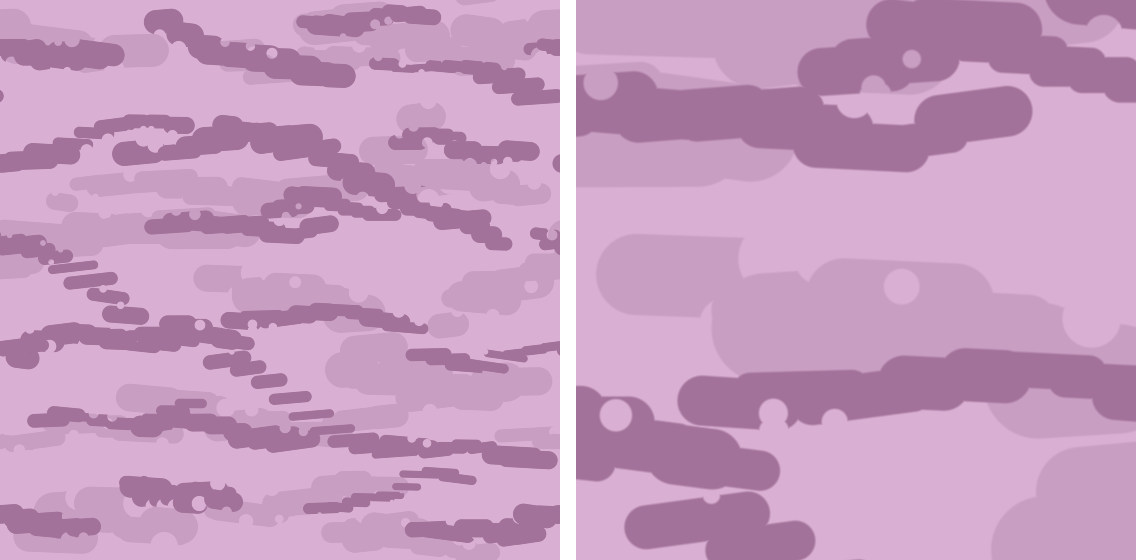
Left, the full canvas; right, a detail of the centre.
A three.js fragment shader for this pattern:

```glsl
// Camouflage of flat, ragged streaks in two tones over a pale ground.
// Each grid cell holds one streak: a wandering chain of rounded bars
// with round bites taken out of its rim. The pattern tiles at the edges.

varying vec2 vUv;

float hash(vec2 cell, float n) {
  return fract(sin(dot(cell, vec2(127.1, 311.7)) + n * 74.7) * 43758.5453);
}

// Distance to a bar of given half length, direction and radius
float bar(vec2 p, vec2 dir, float halfLength, float radius) {
  float along = clamp(dot(p, dir), -halfLength, halfLength);
  return length(p - dir * along) - radius;
}

// Distance to one streak centred on the origin
float streak(vec2 p, vec2 cell, float size, float thickness, float seed) {
  float span = size * mix(0.45, 1.0, hash(cell, seed + 1.0));
  float lean = 2.0 * hash(cell, seed + 2.0) - 1.0;
  float slope = 0.65 * lean * abs(lean);
  float phase = 6.28 * hash(cell, seed + 3.0);
  float weight = thickness * mix(0.65, 1.25, hash(cell, seed + 4.0));
  float d = 1.0;

  for (int i = 0; i < 9; i++) {
    float n = seed + 10.0 + float(i) * 9.0;
    float t = float(i) / 8.0 - 0.5;
    float radius = weight * mix(0.6, 1.2, hash(cell, n));
    float halfLength = size * mix(0.03, 0.12, hash(cell, n + 1.0));
    float wobble = 1.5 * weight * (hash(cell, n + 2.0) - 0.5);
    vec2 link = vec2(t, slope * t + 0.05 * sin(6.0 * t + phase)) * span;
    link.y += wobble;
    vec2 dir = normalize(vec2(1.0, 0.3 * (hash(cell, n + 3.0) - 0.5)));
    d = min(d, bar(p - link, dir, halfLength, radius));

    // Bite on the upper or lower rim; later bars may partly refill it
    if (hash(cell, n + 4.0) < 0.6) {
      float side = hash(cell, n + 5.0) < 0.5 ? -1.0 : 1.0;
      float shift = 2.4 * (hash(cell, n + 6.0) - 0.5) * halfLength;
      float biteRadius = weight * mix(0.35, 0.85, hash(cell, n + 7.0));
      vec2 bite = link + vec2(shift, side * radius * 1.15);
      d = max(d, biteRadius - length(p - bite));
    }
  }
  return d;
}

// Nearest streak of a jittered grid that wraps around the canvas
float streakLayer(vec2 p, vec2 grid, float size, float thickness, float seed) {
  vec2 home = floor(p * grid);
  float d = 1.0;
  for (int y = -1; y <= 1; y++) {
    for (int x = -1; x <= 1; x++) {
      vec2 slot = home + vec2(float(x), float(y));
      vec2 cell = mod(slot, grid);
      vec2 jitter = vec2(hash(cell, seed), hash(cell, seed + 5.0));
      vec2 center = (slot + mix(vec2(0.1), vec2(0.9), jitter)) / grid;
      d = min(d, streak(p - center, cell, size, thickness, seed));
    }
  }
  return d;
}

float coverage(float d) {
  return 1.0 - smoothstep(-0.001, 0.001, d);
}

void main() {
  vec3 paleLilac = vec3(0.852, 0.690, 0.828);
  vec3 midLilac = vec3(0.787, 0.620, 0.765);
  vec3 darkPlum = vec3(0.640, 0.447, 0.606);

  float broad = streakLayer(vUv, vec2(3.0, 5.0), 0.44, 0.025, 3.0);
  float narrow = streakLayer(vUv, vec2(4.0, 6.0), 0.32, 0.0165, 150.0);

  vec3 color = mix(paleLilac, midLilac, coverage(broad));
  color = mix(color, darkPlum, coverage(narrow));
  gl_FragColor = vec4(color, 1.0);
}
```
